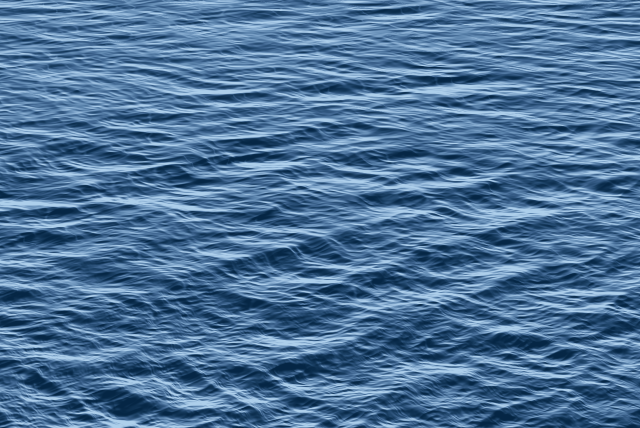
Give the GLSL for this texture, as a Shadertoy shader.

```glsl
#define HORIZON 1.65      // height of the vanishing line, in canvas heights
#define DEPTH 2.0         // ground length per unit of distance
#define BASE_FREQ 7.0     // frequency of the longest swell
#define LACUNARITY 1.6    // frequency step between wave layers
#define GAIN 0.97         // steepness step between wave layers
#define STRETCH 0.36      // widening of the waves along their crests
#define CREST 0.002       // rounding of the crests
#define CHOP 0.45         // how far swells drag the smaller waves
#define CONTRAST 1.6
#define LAYERS 8

vec2 hash2(vec2 p) {
    p = vec2(dot(p, vec2(127.1, 311.7)), dot(p, vec2(269.5, 183.3)));
    return 2.0 * fract(sin(p) * 43758.5453) - 1.0;
}

float gradientNoise(vec2 p) {
    vec2 i = floor(p), f = fract(p);
    vec2 u = f * f * f * (f * (f * 6.0 - 15.0) + 10.0);
    vec2 r = vec2(1.0, 0.0);
    float bottom = mix(dot(hash2(i), f), dot(hash2(i + r.xy), f - r.xy), u.x);
    float top = mix(dot(hash2(i + r.yx), f - r.yx), dot(hash2(i + r.xx), f - r.xx), u.x);
    return mix(bottom, top, u.y);
}

vec2 alongCrest(vec2 p, float angle) {
    float c = cos(angle), s = sin(angle);
    return vec2(c * p.x + s * p.y, c * p.y - s * p.x) * vec2(STRETCH, 1.0);
}

// Sharp-crested layers; those too fine for their distance fade out
float waveHeight(vec2 p, float density) {
    float height = 0.0, freq = BASE_FREQ, steepness = 0.9;
    for (int i = 0; i < LAYERS; i++) {
        float k = float(i);
        float angle = 0.4 * sin(k * 2.4 + 0.6) - 0.1;
        vec2 q = alongCrest(p - vec2(0.4, CHOP) * height, angle) * freq + k * 17.3;
        float n = gradientNoise(q);
        float visible = 1.0 - smoothstep(110.0, 300.0, freq * density);
        height -= visible * steepness / freq * sqrt(n * n + CREST);
        freq *= LACUNARITY;
        steepness *= GAIN;
    }
    return height;
}

// Dark to light water, spaced by the area each colour covers
vec3 waterColour(float t) {
    vec3 colours[6] = vec3[6](
        vec3(0.02, 0.15, 0.27), vec3(0.13, 0.28, 0.43), vec3(0.24, 0.39, 0.56),
        vec3(0.36, 0.52, 0.68), vec3(0.49, 0.64, 0.79), vec3(0.68, 0.81, 0.92));
    float stops[6] = float[6](0.08, 0.23, 0.405, 0.6, 0.795, 0.95);
    vec3 colour = colours[0];
    for (int i = 1; i < 6; i++) {
        float blend = clamp((t - stops[i - 1]) / (stops[i] - stops[i - 1]), 0.0, 1.0);
        colour = mix(colour, colours[i], blend);
    }
    return colour;
}

vec3 sea(vec2 uv) {
    // Perspective onto the water plane
    float dist = 1.0 / (HORIZON - uv.y);
    float density = DEPTH * dist * dist;
    vec2 p = vec2(uv.x * dist, DEPTH * dist) + 3.7;

    // Faces turned to the viewer are dark, the backs reflect the sky
    vec2 e = vec2(0.0, 0.001 * density);
    float height = waveHeight(p + e, density);
    float slope = (height - waveHeight(p - e, density)) / (2.0 * e.y);

    // Thin slanted glints and broad patches of wind
    vec2 g = alongCrest(p - CHOP * height, -0.35) * vec2(0.6, 1.0);
    float glint = 1.0 - smoothstep(0.0, 0.06, abs(gradientNoise(g * 26.0)));
    float wind = gradientNoise(alongCrest(p, -0.1) * 2.5 + 41.0);

    float tone = 0.45 * glint - 0.06 + 0.3 * wind + 0.6 * (uv.y - 0.5) - slope;
    return waterColour(1.0 / (1.0 + exp(-CONTRAST * tone)));
}

void mainImage(out vec4 fragColor, in vec2 fragCoord) {
    // Four samples per pixel
    vec3 sum = vec3(0.0);
    for (int i = 0; i < 4; i++) {
        vec2 offset = vec2(float(i % 2), float(i / 2)) * 0.5 - 0.25;
        vec2 centred = fragCoord + offset - vec2(0.5 * iResolution.x, 0.0);
        sum += sea(centred / iResolution.y);
    }
    fragColor = vec4(sum / 4.0, 1.0);
}
```
